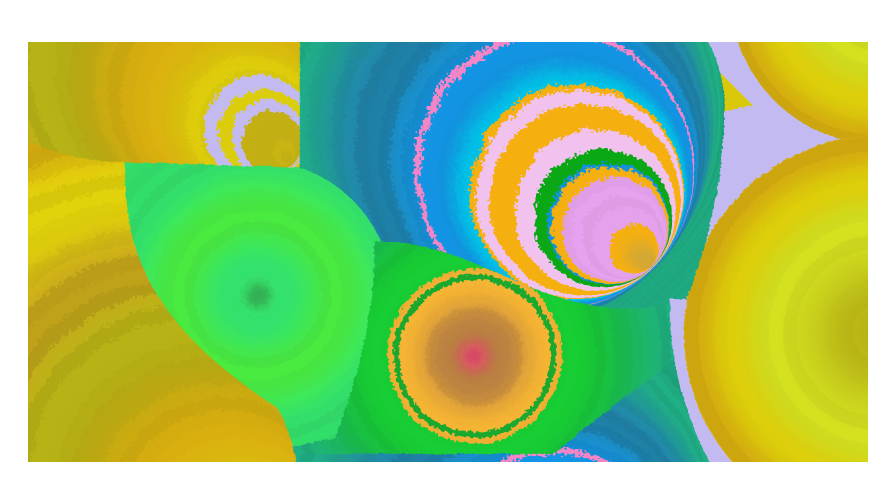
This background is drawn by a Shadertoy shader. Its source:

```glsl
// Framed abstract of ragged nested rings: blue, green, orange and yellow cells.
// Off-centre rings come from solving a family of circles that shrink to a pole;
// cell borders are simple curves, and 3x3 sampling smooths every edge.

const float HEIGHT = 432.0;               // design units, y runs downward
const vec2 FRAME_MIN = vec2(24.0, 36.0);
const vec2 FRAME_MAX = vec2(744.0, 396.0);
const vec2 WRAP = vec2(0.0, 360.0);       // the rings repeat once per panel
const vec2 BLUE_POLE = vec2(558.0, 228.0);
const vec2 GOLD_POLE = vec2(249.0, 137.0);
const vec2 GREEN_CENTER = vec2(221.0, 253.0);
const vec2 ORANGE_CENTER = vec2(407.0, 305.0);
const vec2 SUN_CENTER = vec2(755.0, 285.0);
const vec2 CORNER_CENTER = vec2(755.0, -5.0);
const float BLUE_LEAN = 0.69;
const float GOLD_LEAN = 0.60;
const float RAGGED = 1.6;
const float BAND_CONTRAST = 0.055;
const int SAMPLES = 3;

const vec3 LILAC = vec3(0.77, 0.73, 0.95);
const vec3 PALE_PINK = vec3(0.94, 0.76, 0.93);
const vec3 HOT_PINK = vec3(0.96, 0.52, 0.78);
const vec3 ORANGE = vec3(0.96, 0.69, 0.06);
const vec3 GOLD = vec3(0.84, 0.68, 0.06);
const vec3 YELLOW = vec3(0.85, 0.79, 0.04);
const vec3 LIME = vec3(0.81, 0.86, 0.12);
const vec3 OLIVE = vec3(0.70, 0.68, 0.08);
const vec3 DEEP_GREEN = vec3(0.04, 0.66, 0.08);
const vec3 GREEN = vec3(0.09, 0.79, 0.20);
const vec3 MINT = vec3(0.20, 0.88, 0.42);
const vec3 TEAL = vec3(0.12, 0.66, 0.50);
const vec3 SEA = vec3(0.12, 0.50, 0.65);
const vec3 BLUE = vec3(0.07, 0.57, 0.87);
const vec3 CYAN = vec3(0.00, 0.79, 0.94);

float hash(vec2 p) {
    vec3 q = fract(p.xyx * 0.1031);
    q += dot(q, q.yzx + 33.33);
    return fract((q.x + q.y) * q.z);
}

float noise(vec2 p) {
    vec2 i = floor(p), f = fract(p);
    f = f * f * (3.0 - 2.0 * f);
    return mix(mix(hash(i), hash(i + vec2(1, 0)), f.x),
               mix(hash(i + vec2(0, 1)), hash(i + 1.0), f.x), f.y);
}

// Radius of the leaning circle through p; all circles meet near the pole
float leaningRadius(vec2 p, vec2 pole, float lean) {
    vec2 d = p - pole;
    float along = lean * (d.x + d.y);
    float slack = 1.0 - 2.0 * lean * lean;
    return dot(d, d) / max(sqrt(along * along + slack * dot(d, d)) - along, 0.001);
}

// Faint uneven steps of brightness along a radius
float bands(float r, float width) {
    return 1.0 + BAND_CONTRAST * (2.0 * hash(vec2(floor(r / width), 7.0)) - 1.0);
}

vec3 blueRings(float r) {
    if (r < 21.0) return mix(vec3(0.83, 0.66, 0.20), ORANGE, smoothstep(5.0, 19.0, r));
    if (r < 45.0) return vec3(0.88, 0.62, 0.91) * bands(r, 5.0);
    if (r < 50.0) return ORANGE;
    if (r < 52.0) return BLUE;
    if (r < 59.0) return DEEP_GREEN;
    if (r < 69.0) return PALE_PINK;
    if (r < 82.0) return ORANGE;
    if (r < 89.0) return PALE_PINK;
    if (r < 92.0) return ORANGE;
    if (r > 117.0 && r < 120.0) return HOT_PINK;
    vec3 c = mix(CYAN, BLUE, smoothstep(92.0, 108.0, r));
    c = mix(c, SEA, smoothstep(115.0, 142.0, r));
    return mix(c, TEAL, smoothstep(145.0, 185.0, r)) * bands(r, 6.0);
}

vec3 goldRings(float r) {
    if (r < 26.0) return mix(OLIVE, GOLD, 0.4) * bands(r, 5.0);
    if (r < 32.0 || (r > 38.0 && r < 46.0)) return LILAC;
    vec3 c = mix(YELLOW, GOLD, smoothstep(46.0, 78.0, r));
    c = mix(c, OLIVE, smoothstep(85.0, 130.0, r));
    c = mix(c, vec3(0.75, 0.63, 0.10), smoothstep(140.0, 165.0, r));
    c = mix(c, YELLOW, smoothstep(170.0, 202.0, r));
    return mix(c, GOLD, smoothstep(212.0, 240.0, r)) * bands(r, 7.0);
}

vec3 orangeRings(float r) {
    if (r > 65.0 && r < 70.0) return DEEP_GREEN + vec3(0.06, 0.0, 0.10);
    if (r > 75.0) return mix(GREEN, TEAL, smoothstep(90.0, 180.0, r)) * bands(r, 8.0);
    vec3 c = mix(vec3(0.84, 0.28, 0.40), vec3(0.72, 0.50, 0.25), smoothstep(0.0, 24.0, r));
    return mix(c, vec3(0.94, 0.69, 0.20), smoothstep(26.0, 58.0, r)) * bands(r, 6.0);
}

vec3 greenRings(float r) {
    vec3 c = mix(vec3(0.20, 0.68, 0.32), MINT, smoothstep(0.0, 22.0, r));
    c = mix(c, vec3(0.28, 0.90, 0.25), smoothstep(25.0, 65.0, r));
    return mix(c, MINT, smoothstep(72.0, 115.0, r)) * bands(r, 9.0);
}

vec3 sunRings(float r) {
    vec3 c = mix(OLIVE, LIME, smoothstep(10.0, 90.0, r));
    c = mix(c, YELLOW, smoothstep(95.0, 130.0, r));
    return mix(c, GOLD, smoothstep(130.0, 160.0, r)) * bands(r, 12.0);
}

vec3 panel(vec2 p) {
    float rough = RAGGED * (2.0 * noise(p * 0.6) - 1.0) + 2.0 * noise(p * 0.07) - 1.0;
    vec2 q = p + 0.5 * rough;
    float above = max(107.0 - q.x, 0.0);
    float tail = max(q.x - 235.0, 0.0);

    // Left cells: upper gold, lower gold, green
    if (p.x < 257.0 && q.y < 139.0 + 0.03 * max(q.x - 107.0, 0.0) - 0.0025 * above * above)
        return goldRings(leaningRadius(p, GOLD_POLE, GOLD_LEAN) + rough);
    float lowerEdge = 140.0 + 29.8 * pow(max(q.x - 107.0, 0.0), 0.4) + 0.1 * tail * tail;
    if (q.x < 107.0 || (q.x < 255.0 && q.y > lowerEdge))
        return goldRings(leaningRadius(p, GOLD_POLE + WRAP, GOLD_LEAN) + rough);
    float fall = q.y - 207.0;
    float greenSide = q.y < 207.0 ? GREEN_CENTER.x + sqrt(max(12600.0 - fall * fall
        + 92.0 * (fall - 0.0), 0.0)) : 321.0 - 0.0012 * fall * fall;
    bool inArc = q.y >= 207.0 || distance(q, GREEN_CENTER) < 115.0 || q.x < 257.0;
    if (inArc && q.x < max(greenSide, 321.0 - 0.0012 * fall * fall) && q.y < 386.0 - 0.2 * tail)
        return greenRings(distance(p, GREEN_CENTER) + rough);

    // Right cells: sun, corner and a small wedge on lilac
    float rise = q.y - 90.0, drop = q.y - 262.0;
    float rightEdge = q.y < 256.0 ? 621.0 - (rise < 0.0 ? 0.0048 : 0.0012) * rise * rise
                                  : 574.0 + 0.0019 * drop * drop;
    if (q.x > rightEdge) {
        float sun = distance(q, SUN_CENTER), corner = distance(q, CORNER_CENTER);
        if (sun < 169.0) return sunRings(sun);
        if (corner < 129.0) return sunRings(corner + 35.0);
        bool wedge = q.y > 65.0 + (q.x - 620.0) && q.y < 96.0 - 0.25 * (q.x - 620.0);
        return wedge && q.x < 645.0 ? YELLOW : LILAC;
    }

    // Middle cells: blue above, orange in green, blue again below
    float bend = max(q.x - 545.0, 0.0);
    if (q.y < 207.0 + 57.0 * smoothstep(330.0, 530.0, q.x) - 0.006 * bend * bend)
        return blueRings(leaningRadius(p, BLUE_POLE, BLUE_LEAN) + rough);
    if (q.y < min(389.0, 384.0 - 0.78 * (q.x - 480.0)))
        return orangeRings(distance(p, ORANGE_CENTER) + rough);
    return blueRings(leaningRadius(p, BLUE_POLE + WRAP, BLUE_LEAN) + rough);
}

void mainImage(out vec4 fragColor, in vec2 fragCoord) {
    vec3 sum = vec3(0.0);
    for (int i = 0; i < SAMPLES * SAMPLES; i++) {
        vec2 offset = (vec2(i % SAMPLES, i / SAMPLES) + 0.5) / float(SAMPLES) - 0.5;
        vec2 p = (fragCoord + offset) * HEIGHT / iResolution.y;
        p.y = HEIGHT - p.y;
        bool inside = all(greaterThan(p, FRAME_MIN)) && all(lessThan(p, FRAME_MAX));
        sum += inside ? panel(p) : vec3(1.0);
    }
    fragColor = vec4(sum / float(SAMPLES * SAMPLES), 1.0);
}
```
